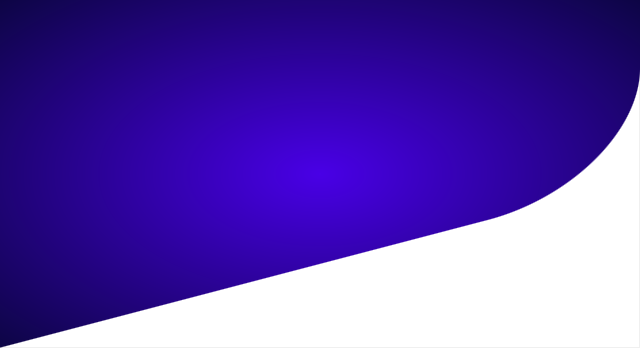
Give the GLSL for this background, as a Shadertoy shader.

```glsl
// A violet panel with an elliptical glow, over a white ground.
// The panel's lower edge is a slanted line that bends into a rounded right side;
// shearing the canvas turns that outline into a box with one elliptical corner.

const vec3 GLOW_CENTER = vec3(0.285, 0.000, 0.902);
const vec3 GLOW_RIM    = vec3(0.050, 0.020, 0.270);
const vec3 GROUND      = vec3(1.0);
const vec3 HAIRLINE    = vec3(0.94);

// Elliptical gradient that reaches its rim colour at the canvas corners
vec3 radialGlow(vec2 uv, vec2 center, vec3 inner, vec3 outer) {
    float t = length((uv - center) * 2.0) / sqrt(2.0);
    return mix(inner, outer, clamp(t, 0.0, 1.0));
}

// Height above a slanted line
float heightAboveLine(vec2 uv, float start, float slope) {
    return uv.y - start - slope * uv.x;
}

// Signed field of a quadrant with an elliptical lower right corner, negative inside
float roundedCorner(vec2 p, vec2 radii) {
    vec2 q = vec2(p.x - 1.0 + radii.x, radii.y - p.y) / radii;
    return length(max(q, 0.0)) + min(max(q.x, q.y), 0.0) - 1.0;
}

// Antialiased coverage of a signed field
float coverage(float field) {
    float width = max(fwidth(field), 1e-5);
    return clamp(0.5 - field / width, 0.0, 1.0);
}

void mainImage(out vec4 fragColor, in vec2 fragCoord) {
    vec2 uv = fragCoord / iResolution.xy;

    // White ground with a faint line along the right and bottom borders
    float border = min((1.0 - uv.x) * 768.0, uv.y * 416.0);
    vec3 color = mix(HAIRLINE, GROUND, smoothstep(0.5, 1.5, border));

    // Glowing panel
    vec2 sheared = vec2(uv.x, heightAboveLine(uv, 0.001, 0.4815));
    float panel = coverage(roundedCorner(sheared, vec2(0.238, 0.3207)));
    vec3 glow = radialGlow(uv, vec2(0.5), GLOW_CENTER, GLOW_RIM);
    color = mix(color, glow, panel);

    fragColor = vec4(color, 1.0);
}
```
